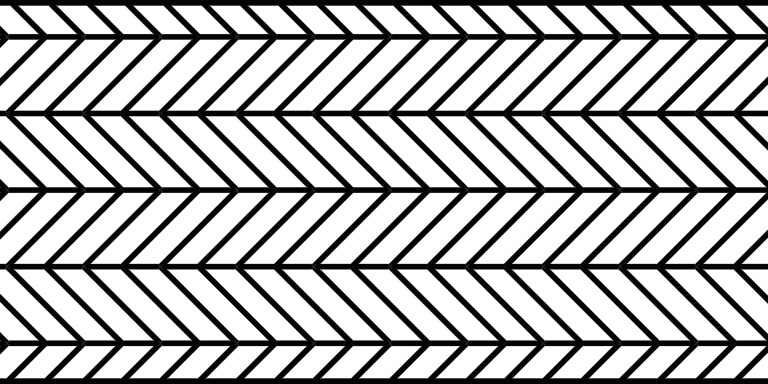
This pattern is drawn by a Shadertoy shader. Its source:

```glsl
// Black herringbone linework on white: slanted strokes fold back and forth
// between horizontal rules, with solid bands along the top and bottom edges.
// Strokes are folded distance fields; faint hairline seams mark the joints.

const float PITCH = 0.09974;       // spacing of slanted strokes
const float ROW = 2.0 * PITCH;     // spacing of horizontal rules
const vec2 JOINT = vec2(0.0188, 0.505);
const float RULE_HALF = 0.0073;
const float SLANT_HALF = 0.0075;
const float BAND = 0.0148;
const vec3 PAPER = vec3(1.0);
const vec3 INK = vec3(0.01);

// Signed offset to the nearest multiple of a period
float nearest(float x, float period) {
    return x - period * floor(x / period + 0.5);
}

// Coverage of the region where the distance is negative
float coverage(float d, float aa) {
    return 1.0 - smoothstep(-aa, aa, d);
}

// Strokes at 45 degrees that mirror at every rule
float chevronDistance(vec2 p) {
    float fold = abs(nearest(p.y, 2.0 * ROW));
    return abs(nearest(p.x + fold, PITCH)) * inversesqrt(2.0) - SLANT_HALF;
}

float ruleDistance(vec2 p) {
    return abs(nearest(p.y, ROW)) - RULE_HALF;
}

// Solid strips along both horizontal edges of the canvas
float bandDistance(float y) {
    return min(y, 1.0 - y) - BAND;
}

// Small diagonal hairlines at the joints, stronger on every second one
float jointSeam(vec2 p, float aa) {
    vec2 q = vec2(nearest(p.x, PITCH), nearest(p.y, ROW));
    float index = floor(p.x / PITCH + 0.5);
    float strength = mix(0.28, 0.08, mod(index, 2.0));
    float hairline = abs(abs(q.x) - abs(q.y)) * inversesqrt(2.0) - 0.0005;
    float reach = length(q) - 0.0075;
    return strength * coverage(max(hairline, reach), aa);
}

void mainImage(out vec4 fragColor, in vec2 fragCoord) {
    vec2 uv = fragCoord / iResolution.y;
    vec2 p = uv - JOINT;
    float aa = 0.75 / iResolution.y;

    // Join all linework into one silhouette
    float lines = min(chevronDistance(p), ruleDistance(p));
    lines = min(lines, bandDistance(uv.y));

    // Ink on paper, with seams showing through the ink
    vec3 ink = mix(INK, PAPER, jointSeam(p, aa));
    vec3 color = mix(PAPER, ink, coverage(lines, aa));
    fragColor = vec4(color, 1.0);
}
```
